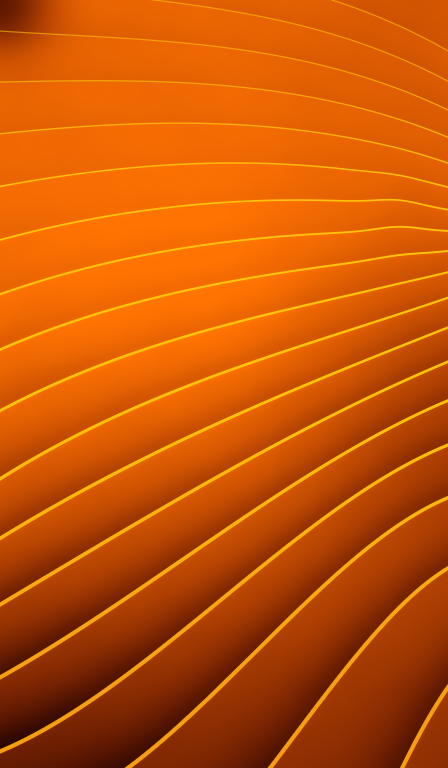
Write a WebGL 2 fragment shader that draws this pattern.

```glsl
#version 300 es
precision highp float;
// Fanned amber sheets with thin glowing rims. Each rim is a cubic across the canvas
// whose four control heights are smooth functions of the sheet index; the sheets
// between them are shaded by soft light pools and a shadow cast by the next rim.
uniform vec2 u_resolution;
out vec4 fragColor;

// Rim heights, measured down from the top, at x = 0, 1/3, 2/3 and 1
const vec4 START   = vec4(0.0404, 0.0521, 0.0781, 0.1432);
const vec4 SPACING = vec4(0.0658, 0.0534, 0.0456, 0.0365);
const vec4 BEND    = vec4(0.00055, 0.00047, 0.0, -0.00098);
const vec4 SPREAD  = vec4(0.00215, 0.00234, 0.00176, 0.00378);
const vec4 SWEEP   = vec4(-0.2995, 0.4167, 0.4036, 0.1185);
const vec4 SWELL   = vec4(0.013, 0.004, 0.0013, 0.0);
const float HUMP = 0.0065;
const int FIRST_RIM = -2;
const int LAST_RIM = 15;

const float RIM_THIN = 0.0008;
const float RIM_THICK = 0.0027;
const vec3 RIM_YELLOW = vec3(1.0, 0.77, 0.04);
const vec3 RIM_AMBER = vec3(0.96, 0.62, 0.07);
const float LIGHT_TOP = 0.91;
const float LIGHT_FALL = 0.42;

float bell(float t) { return exp(-t * t); }

// Cubic weights for four evenly spaced heights
vec4 cubicWeights(float x) {
    float u = 3.0 * x, a = u - 1.0, b = u - 2.0, c = u - 3.0;
    return vec4(-a * b * c / 6.0, u * b * c / 2.0, -u * a * c / 2.0, u * a * b / 6.0);
}

float rimHeight(float k, float x) {
    float m = max(k - 6.0, 0.0);
    vec4 h = START + SPACING * k + BEND * k * k + SPREAD * m * m
           + SWEEP * exp(1.2 * (k - 15.0)) + SWELL * bell(k - 8.0);
    return dot(h, cubicWeights(x)) - HUMP * bell((x - 0.89) / 0.07) * bell((k - 4.5) / 1.5);
}

// Faint mottling from layered sines
float mottle(vec2 p) {
    float sum = 0.0, amp = 0.5;
    for (int i = 0; i < 4; i++) {
        sum += amp * sin(p.x + 1.7 * sin(p.y * 0.8)) * sin(p.y + 1.3 * sin(p.x * 0.7));
        p = mat2(1.5, 1.1, -1.1, 1.5) * p + 2.3;
        amp *= 0.6;
    }
    return sum;
}

// Deep brown through orange
vec3 amber(float light) {
    return vec3(light, 0.45 * pow(light, 1.55), 0.008);
}

void main() {
    vec2 uv = gl_FragCoord.xy / u_resolution;
    float aspect = u_resolution.x / u_resolution.y;
    float pixel = 1.0 / u_resolution.y;
    float x = uv.x, v = 1.0 - uv.y;

    // Find the enclosing rims and the coverage of the nearest one
    float upper = -0.06, lower = 1.18, rim = 0.0, glow = 0.0;
    float halfWidth = mix(RIM_THIN, RIM_THICK, smoothstep(0.05, 0.95, v));
    for (int i = FIRST_RIM; i <= LAST_RIM; i++) {
        float k = float(i);
        float y = rimHeight(k, x);
        float slope = (rimHeight(k, x + 0.002) - y) / (0.002 * aspect);
        float dist = abs(v - y) / sqrt(1.0 + slope * slope);
        rim = max(rim, clamp((halfWidth - dist) / pixel + 0.5, 0.0, 1.0));
        glow = max(glow, exp(-dist / 0.003));
        if (y <= v) upper = max(upper, y);
        else lower = min(lower, y);
    }
    float across = (v - upper) / max(lower - upper, 0.001);

    // Broad light over all sheets
    float light = LIGHT_TOP - LIGHT_FALL * smoothstep(0.4, 1.08, v);
    light += 0.09 * bell((x - 0.4) / 0.45) * bell((v - 0.33) / 0.17);
    light -= 0.22 * smoothstep(0.45, 1.05, x) * bell((v - 0.52) / 0.2);
    light -= 0.08 * smoothstep(0.5, 1.0, x) * bell(v / 0.2);
    light -= 0.55 * bell(length(vec2(x * aspect, v)) / 0.065);
    light -= 0.16 * bell(length(vec2(x * aspect, 1.0 - v)) / 0.22);

    // Shadow deepening toward the rim below
    float shadow = mix(0.05, 0.30, smoothstep(0.2, 0.9, v));
    light += shadow * (0.22 - across * across);
    light += 0.014 * mottle(vec2(x * aspect, v) * 22.0);

    vec3 color = amber(clamp(light, 0.1, 1.0));
    color += vec3(0.10, 0.06, 0.0) * glow * smoothstep(0.1, 0.5, v);

    // Rims: muted at the top, yellow in the middle, amber below
    vec3 rimColor = mix(RIM_YELLOW, RIM_AMBER, smoothstep(0.45, 0.95, v));
    float strength = mix(0.6, 1.0, smoothstep(0.05, 0.3, v));
    color = mix(color, rimColor, rim * strength);
    fragColor = vec4(clamp(color, 0.0, 1.0), 1.0);
}
```
